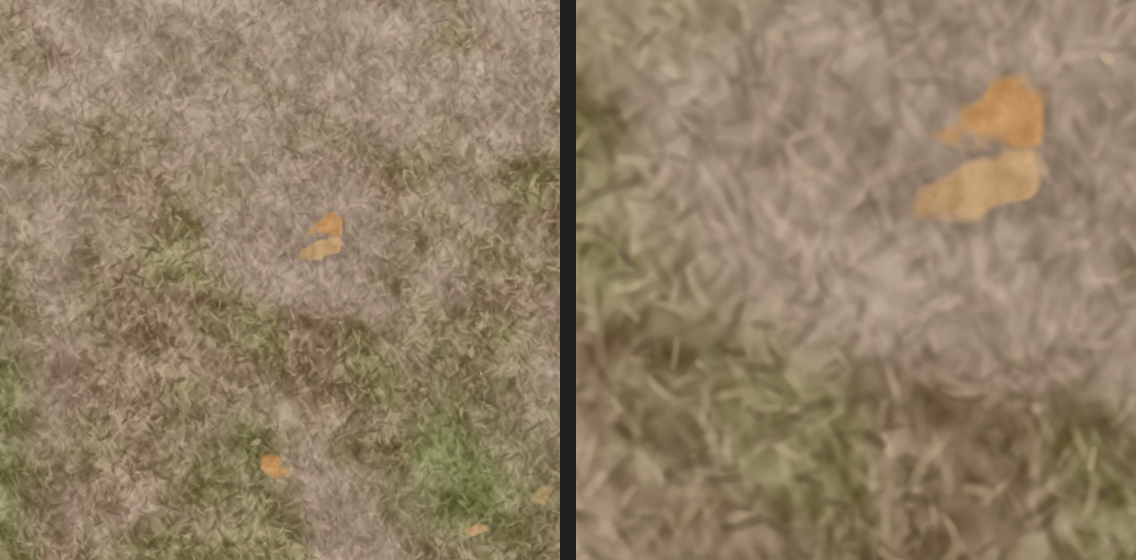
Left: the whole. Right: its middle third, enlarged.
Reproduce this texture procedurally as a Shadertoy shader.

```glsl
float hash(vec2 p) {
    return fract(sin(dot(p, vec2(127.1, 311.7))) * 43758.5453);
}

float noise(vec2 p) {
    vec2 i = floor(p), f = fract(p);
    f = f * f * (3.0 - 2.0 * f);
    return mix(mix(hash(i), hash(i + vec2(1, 0)), f.x),
               mix(hash(i + vec2(0, 1)), hash(i + vec2(1, 1)), f.x), f.y);
}

float fbm(vec2 p) {
    float sum = 0.0, amp = 0.5;
    for (int i = 0; i < 5; i++) {
        sum += amp * noise(p);
        p = mat2(1.6, 1.2, -1.2, 1.6) * p + 7.3;
        amp *= 0.5;
    }
    return sum;
}

mat2 rotate(float a) {
    return mat2(cos(a), -sin(a), sin(a), cos(a));
}

// Soft round region used to lay out the ground
float blob(vec2 p, vec2 center, vec2 radius) {
    vec2 q = (p - center) / radius;
    return exp(-dot(q, q));
}

// Ragged ellipse
float leaf(vec2 p, vec2 center, vec2 radius, float angle) {
    vec2 q = rotate(angle) * (p - center) / radius;
    q += 0.9 * (vec2(noise(p * 65.0), noise(p * 65.0 + 31.0)) - 0.5);
    return smoothstep(1.25, 0.7, length(q));
}

// Share of dry grass over bare soil
float grassCover(vec2 p) {
    float c = 0.68 - 0.85 * p.y + 1.2 * (fbm(p * 10.0 + 3.0) - 0.48);
    c += 0.35 * blob(p, vec2(0.3, 0.57), vec2(0.14, 0.18));
    c += 0.75 * blob(p, vec2(0.72, 0.69), vec2(0.07, 0.06));
    c += 0.7 * blob(p, vec2(0.81, 0.92), vec2(0.07, 0.04));
    c += 0.6 * blob(p, vec2(0.95, 0.68), vec2(0.09, 0.06));
    c += 0.6 * blob(p, vec2(0.57, 0.37), vec2(0.09, 0.06));
    c += 0.4 * blob(p, vec2(0.0, 0.93), vec2(0.12, 0.15));
    c -= 0.4 * blob(p, vec2(0.6, 0.55), vec2(0.16, 0.12));
    c -= 0.9 * blob(p, vec2(0.61 - 0.35 * (p.y - 0.08), 0.08), vec2(0.07, 0.17));
    return smoothstep(-0.05, 0.75, c);
}

float greenCover(vec2 p) {
    float c = 0.9 * blob(p, vec2(0.83, 0.16), vec2(0.16, 0.12));
    c += 0.9 * blob(p, vec2(0.0, 0.17), vec2(0.055, 0.22));
    c += 0.6 * blob(p, vec2(0.43, 0.21), vec2(0.06, 0.07));
    return clamp(c * (0.25 + 1.4 * fbm(p * 14.0)), 0.0, 1.0);
}

void mainImage(out vec4 fragColor, in vec2 fragCoord) {
    vec2 uv = fragCoord / iResolution.y;
    float grass = grassCover(uv);
    float green = greenCover(uv);

    // Ground tint, clumps and fine fibres
    vec3 soil = mix(vec3(0.60, 0.52, 0.455), vec3(0.65, 0.575, 0.51), smoothstep(0.3, 0.95, uv.y));
    vec3 straw = mix(vec3(0.535, 0.455, 0.36), vec3(0.49, 0.455, 0.305), smoothstep(0.35, 0.6, fbm(uv * 9.0 + 40.0)));
    vec3 color = mix(soil, straw, grass);
    color = mix(color, vec3(0.41, 0.45, 0.25), 0.75 * green);
    color += (fbm(uv * 20.0 + 11.0) - 0.48) * mix(0.24, 0.38, grass);
    vec2 warped = uv + 0.02 * vec2(noise(uv * 24.0), noise(uv * 24.0 + 50.0));
    float fibres = noise(rotate(0.5) * warped * vec2(170.0, 65.0))
                 + noise(rotate(-0.6) * warped * vec2(150.0, 70.0) + 20.0) - 1.0;
    color += fibres * mix(0.10, 0.14, grass);

    // Layers of short, slightly bent blades, one per cell
    for (int layer = 0; layer < 7; layer++) {
        float scale = 46.0 - 3.0 * float(layer);
        vec2 p = rotate(float(layer) * 0.7) * uv * scale + float(layer) * 17.0;
        for (int k = 0; k < 9; k++) {
            vec2 cell = floor(p) + vec2(k % 3, k / 3) - 1.0;
            float pick = hash(cell + 0.3);
            vec2 q = p - cell - vec2(hash(cell + 5.1), hash(cell + 9.7));
            q = rotate(6.283 * hash(cell + 2.9)) * q;
            q.y += (hash(cell + 13.0) - 0.5) * 0.7 * q.x * q.x;
            float halfLength = mix(0.15, 0.5, hash(cell + 21.0));
            float d = length(vec2(max(abs(q.x) - halfLength, 0.0), q.y));
            float blade = smoothstep(0.17, 0.02, d) * smoothstep(0.7, 0.1, abs(q.x));
            vec3 dry = mix(vec3(0.33, 0.275, 0.19), vec3(0.76, 0.68, 0.56), smoothstep(0.35, 0.75, pick));
            vec3 fresh = mix(vec3(0.25, 0.30, 0.15), vec3(0.56, 0.62, 0.38), pick);
            vec3 tint = mix(dry + (1.0 - grass) * vec3(0.08, 0.07, 0.08), fresh, 0.8 * green);
            color = mix(color, tint, blade * mix(0.30, 0.56, grass) * hash(cell + 33.0));
        }
    }

    // Sparse pale flecks
    for (int i = 0; i < 14; i++) {
        float id = float(i);
        vec2 center = vec2(hash(vec2(id, 1.0)), hash(vec2(id, 2.0)));
        float size = mix(0.004, 0.011, hash(vec2(id, 3.0)));
        float fleck = leaf(uv, center, vec2(size, size * 0.55), id * 2.4);
        color = mix(color, vec3(0.76, 0.68, 0.55), 0.6 * fleck);
    }

    // Fallen leaves
    float veins = 0.25 * (fbm(uv * 70.0) - 0.5);
    vec3 orange = vec3(0.80, 0.60, 0.38) + veins;
    vec3 pale = vec3(0.79, 0.64, 0.46) + veins;
    color = mix(color, orange, 0.85 * leaf(uv, vec2(0.588, 0.598), vec2(0.03, 0.022), 0.2));
    color = mix(color, pale, 0.85 * leaf(uv, vec2(0.585, 0.558), vec2(0.04, 0.014), 0.4));
    color = mix(color, orange, 0.85 * leaf(uv, vec2(0.487, 0.165), vec2(0.029, 0.018), -0.3));
    color = mix(color, pale, 0.8 * leaf(uv, vec2(0.855, 0.056), vec2(0.02, 0.009), 0.2));
    color = mix(color, pale, 0.5 * leaf(uv, vec2(0.966, 0.115), vec2(0.018, 0.014), 0.5));

    fragColor = vec4(clamp(color, 0.0, 1.0), 1.0);
}
```
